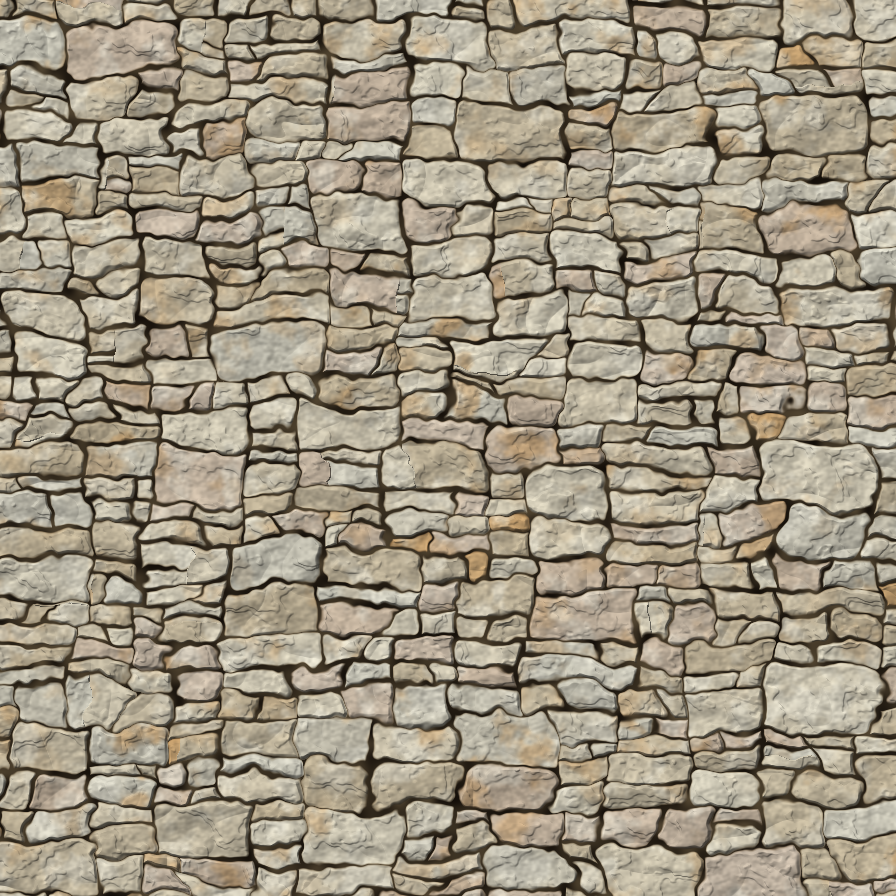
Give the GLSL for this texture, as a WebGL 1 fragment shader.

```glsl
precision highp float;
// Dry stone wall: an irregular pinwheel tiling of blocks, some of them cut again,
// is warped into rough stones. A height field of flat, chipped faces is lit
// from the upper left, over thin dark joints and stained, grainy stone colours.
uniform vec2 u_resolution;

const vec2 GRID = vec2(11.5, 20.5); // blocks across the canvas

float hash(vec2 p) {
  vec3 q = fract(p.xyx * vec3(0.1031, 0.1030, 0.0973));
  q += dot(q, q.yzx + 33.33);
  return fract((q.x + q.y) * q.z);
}

float noise(vec2 p) {
  vec2 i = floor(p), f = fract(p);
  f = f * f * (3.0 - 2.0 * f);
  return mix(mix(hash(i), hash(i + vec2(1, 0)), f.x),
             mix(hash(i + vec2(0, 1)), hash(i + 1.0), f.x), f.y);
}

float fbm(vec2 p) {
  float sum = 0.0, amp = 0.5;
  for (int i = 0; i < 4; i++) {
    sum += amp * noise(p);
    p = mat2(1.6, 1.2, -1.2, 1.6) * p + 7.3;
    amp *= 0.5;
  }
  return sum;
}

vec2 noise2(vec2 p) { return vec2(noise(p), noise(p + 51.7)) - 0.5; }

float shift(vec2 corner) { return (hash(corner) - 0.5) * 0.64; }

// Stone under uv: xy = its id, z = distance inward from its outline.
vec3 stone(vec2 uv) {
  vec2 p = uv * GRID + noise2(uv * 13.0) * vec2(0.3, 0.4)
         + noise2(uv * 40.0) * vec2(0.14, 0.2) + noise2(uv * 110.0) * vec2(0.06, 0.09);
  vec2 lo = floor(p), hi = lo + 1.0, id = lo;

  // Each lattice corner carries one shifted wall, upright or level in turn
  for (int j = -1; j <= 1; j++) {
    for (int i = -1; i <= 1; i++) {
      vec2 c = floor(p) + vec2(i, j);
      float odd = mod(c.x + c.y, 2.0);
      float a = shift(c), b = shift(c + vec2(1, 0));
      float t = shift(c + vec2(0, 1)), e = shift(c + 1.0);
      vec2 l = c + mix(vec2(a, b), vec2(t, a), odd);
      vec2 h = c + 1.0 + mix(vec2(e, t), vec2(b, e), odd);
      if (all(greaterThanEqual(p, l)) && all(lessThan(p, h))) {
        lo = l; hi = h; id = c;
      }
    }
  }

  // Slanted cuts through blocks that are long, tall or picked by chance
  for (int k = 0; k < 2; k++) {
    vec2 size = hi - lo, mid = 0.5 * (lo + hi);
    float place = mix(0.3, 0.7, hash(id + 13.0));
    float slant = hash(id + 29.0) - 0.5;
    float chance = hash(id + 71.0);
    if (size.x > 0.7 && size.x > size.y * 1.25 && chance > 0.35) {
      float cut = lo.x + size.x * place + slant * 0.8 * (p.y - mid.y);
      if (p.x < cut) { hi.x = cut; id += vec2(137, 41); }
      else { lo.x = cut; id += vec2(59, 173); }
    } else if (size.y > 0.85 && (size.y > size.x * 1.15 || chance < 0.25)) {
      float cut = lo.y + size.y * place + slant * 0.55 * (p.x - mid.x);
      if (p.y < cut) { hi.y = cut; id += vec2(83, 211); }
      else { lo.y = cut; id += vec2(191, 97); }
    }
  }

  vec2 halfSize = 0.5 * (hi - lo) / GRID;
  float radius = min(halfSize.x, halfSize.y) * mix(0.15, 0.6, hash(id + 5.0));
  vec2 q = abs(p - 0.5 * (lo + hi)) / GRID - halfSize + radius;
  float d = radius - length(max(q, 0.0)) - min(max(q.x, q.y), 0.0);
  return vec3(id, d);
}

// Narrow rounded edge, then low relief with crisp chips and creases
float height(vec2 uv, vec3 s) {
  vec2 p = uv * vec2(26, 32) + s.xy * 3.7;
  float rough = fbm(p);
  float chips = smoothstep(0.44, 0.49, rough) + smoothstep(0.56, 0.6, rough) - 1.0;
  float creases = abs(noise(p * 0.8 + 1.5 * noise(p * 0.6)) - 0.5) - 0.15;
  float relief = 0.008 * (rough - 0.47) + 0.0008 * chips + 0.007 * creases;
  return 0.0024 * smoothstep(0.0, 0.005, s.z) + relief * smoothstep(0.0, 0.005, s.z);
}

vec3 stoneColor(vec2 uv, vec2 id) {
  float kind = hash(id + 19.0);
  vec3 color = mix(vec3(0.68, 0.63, 0.53), vec3(0.77, 0.75, 0.68), hash(id + 3.0));
  color = mix(color, vec3(0.71, 0.71, 0.67), 0.6 * step(kind, 0.14));
  color = mix(color, vec3(0.70, 0.63, 0.57), 0.6 * step(0.82, kind));
  color = mix(color, vec3(0.74, 0.58, 0.36), 0.7 * step(0.985, kind));
  float rust = smoothstep(0.5, 0.7, fbm(uv * 24.0 + id * 1.9));
  color = mix(color, vec3(0.70, 0.55, 0.36), rust * 0.65 * hash(id + 43.0));
  float bleach = smoothstep(0.46, 0.68, fbm(uv * 32.0 + id * 2.3 + 9.0));
  color = mix(color, vec3(0.81, 0.80, 0.75), bleach * 0.5);
  return color * (0.87 + 0.14 * noise(uv * 240.0) + 0.12 * noise(uv * 100.0));
}

void main() {
  vec2 uv = gl_FragCoord.xy / u_resolution;
  vec3 s = stone(uv);

  // Slope by finite differences, with a lean of its own for every stone
  const float e = 0.0012;
  vec2 right = uv + vec2(e, 0), up = uv + vec2(0, e);
  float h = height(uv, s);
  vec2 slope = vec2(height(right, stone(right)), height(up, stone(up))) - h;
  slope = clamp(slope / e, -1.3, 1.3) + (vec2(hash(s.xy + 7.0), hash(s.xy + 11.0)) - 0.5) * 0.12;
  vec3 toLight = normalize(vec3(-0.45, 0.65, 0.75));
  float light = max(dot(normalize(vec3(-slope, 1.0)), toLight), 0.0) / toLight.z;
  vec3 color = stoneColor(uv, s.xy) * min(0.4 + 0.6 * light, 1.1);

  // Joints of varying width, some nearly closed, with a soft brown rim
  float gap = mix(-0.0005, 0.0026, noise(uv * 24.0 + 4.0));
  color *= mix(vec3(0.74, 0.70, 0.64), vec3(1.0), smoothstep(gap, gap + 0.0025, s.z));
  vec3 joint = mix(vec3(0.07, 0.05, 0.03), vec3(0.32, 0.27, 0.19), noise(uv * 65.0));
  color = mix(joint, color, smoothstep(gap - 0.0006, gap + 0.0012, s.z));
  gl_FragColor = vec4(color, 1.0);
}
```
